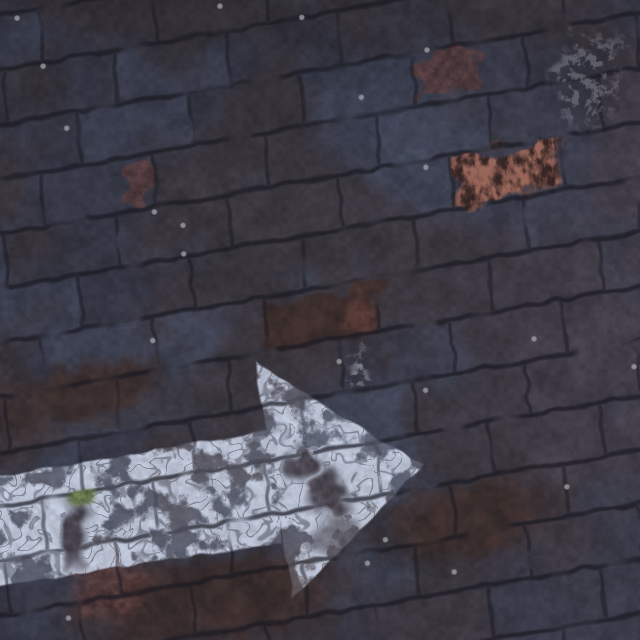
Give the GLSL for this texture, as a three.js fragment shader.

```glsl
varying vec2 vUv;

float hash(vec2 p) {
  return fract(sin(dot(p, vec2(127.1, 311.7))) * 43758.5453);
}

float noise(vec2 p) {
  vec2 i = floor(p), f = fract(p);
  f = f * f * (3.0 - 2.0 * f);
  return mix(mix(hash(i), hash(i + vec2(1, 0)), f.x),
             mix(hash(i + vec2(0, 1)), hash(i + vec2(1, 1)), f.x), f.y);
}

float fbm(vec2 p) {
  float sum = 0.0, amp = 0.5;
  for (int i = 0; i < 5; i++) {
    sum += amp * noise(p);
    p = mat2(1.6, 1.2, -1.2, 1.6) * p + 7.3;
    amp *= 0.5;
  }
  return sum;
}

// Signed distance to the line a-b, positive on its left.
float side(vec2 p, vec2 a, vec2 b) {
  vec2 d = normalize(b - a);
  return dot(p - a, vec2(-d.y, d.x));
}

// Soft elliptical stain, sheared along the courses.
float stain(vec2 p, vec2 center, vec2 radius) {
  vec2 q = p - center;
  q.y -= 0.175 * q.x;
  return 1.0 - smoothstep(0.45, 1.15, length(q / radius));
}

// Stain that fills one brick.
float block(vec2 p, vec2 center, vec2 halfSize) {
  vec2 q = p - center;
  q.y -= 0.175 * q.x;
  q = abs(q) / halfSize;
  return 1.0 - smoothstep(0.82, 1.08, max(q.x, q.y));
}

float arrow(vec2 p) {
  vec2 top = vec2(0.401, 0.430), tip = vec2(0.661, 0.273), low = vec2(0.458, 0.065);
  float head = max(max(side(p, top, tip), side(p, tip, low)), side(p, low, top));
  float shaft = max(side(p, vec2(0.0, 0.255), vec2(0.41, 0.3255)),
                    side(p, vec2(0.44, 0.154), vec2(0.0, 0.086)));
  return min(head, max(shaft, p.x - 0.44));
}

void main() {
  vec2 p = vUv;
  float broad = fbm(p * 7.0 + 3.0);
  float mottle = fbm(p * 32.0);
  float grain = fbm(p * 110.0);
  vec2 warp = vec2(noise(p * 45.0), noise(p * 45.0 + 31.0)) - 0.5;
  vec2 w = p + warp * 0.007;

  // Sloping courses with staggered bricks
  float course = (w.y - 0.175 * w.x - 0.4635) / 0.0853;
  float row = floor(course);
  float along = (w.x + 0.09 * (w.y - 0.55 - 0.0853 * row) - 0.124 - 0.0586 * row) / 0.177;
  vec2 cell = vec2(floor(along), row);
  float bed = abs(fract(course + 0.5) - 0.5) * 0.0853;
  float butt = abs(fract(along + 0.5) - 0.5) * 0.177;
  float joint = max(1.0 - smoothstep(0.001, 0.0065, bed),
                    0.75 * (1.0 - smoothstep(0.001, 0.005, butt)));
  joint *= smoothstep(0.22, 0.6, noise(p * 24.0 + 9.0) + 0.15);

  // Blue-grey stone, warmer and dirtier toward the borders
  vec3 color = mix(vec3(0.195, 0.2, 0.25), vec3(0.25, 0.27, 0.34),
                   0.65 * hash(cell) + 0.35 * stain(p, vec2(0.52, 0.6), vec2(0.4, 0.35)));
  float dirt = smoothstep(0.38, 0.62, broad + 0.16 * (hash(cell + 17.0) - 0.5));
  color = mix(color, vec3(0.215, 0.19, 0.21), dirt * 0.75);
  color = mix(color, vec3(0.29, 0.27, 0.32), 0.5 * smoothstep(0.5, 1.1, p.x) * broad * 1.6);
  color *= 0.72 + 0.33 * mottle + 0.3 * grain;
  color *= 1.0 - 0.12 * smoothstep(0.7, 1.0, p.y);

  // Brown and rust stains
  vec2 s = p + warp * 0.03;
  float brown = max(block(s, vec2(0.505, 0.502), vec2(0.096, 0.043)),
                max(stain(s, vec2(0.14, 0.385), vec2(0.13, 0.065)),
                max(stain(s, vec2(0.73, 0.185), vec2(0.16, 0.07)),
                    stain(s, vec2(0.33, 0.06), vec2(0.25, 0.09)))));
  brown = max(brown, 0.7 * stain(s, vec2(0.01, 0.34), vec2(0.14, 0.08)));
  color = mix(color, mix(vec3(0.13, 0.11, 0.11), vec3(0.33, 0.23, 0.21), mottle * 0.6 + grain * 0.4),
              brown * 0.85);
  float red = max(block(s, vec2(0.7, 0.89), vec2(0.048, 0.035)),
              max(block(s, vec2(0.213, 0.71), vec2(0.018, 0.036)),
              max(stain(s, vec2(0.17, 0.09), vec2(0.075, 0.065)),
                  stain(s, vec2(0.56, 0.508), vec2(0.04, 0.04)))));
  color = mix(color, vec3(0.36, 0.23, 0.22) * (0.6 + 0.8 * grain), red * 0.65);
  float rust = block(s, vec2(0.793, 0.729), vec2(0.086, 0.038));
  color = mix(color, mix(vec3(0.2, 0.13, 0.12), vec3(0.64, 0.42, 0.36),
              smoothstep(0.25, 0.68, fbm(p * vec2(95.0, 60.0)))), rust * 0.9);
  color = mix(color, vec3(0.1, 0.1, 0.13), joint * 0.7);

  // Pale lichen and scattered chips
  float lichen = max(stain(s, vec2(0.562, 0.428), vec2(0.025, 0.035)),
                     0.6 * stain(s, vec2(0.92, 0.88), vec2(0.07, 0.08)));
  color = mix(color, vec3(0.46, 0.47, 0.5), lichen * smoothstep(0.45, 0.65, grain));
  vec2 chipCell = floor(p * 22.0);
  vec2 chip = fract(p * 22.0) - 0.2 - 0.6 * vec2(hash(chipCell + 5.0), hash(chipCell + 8.0));
  float chipMask = step(0.95, hash(chipCell + 2.0)) * (1.0 - smoothstep(0.05, 0.13, length(chip)));
  color = mix(color, vec3(0.62, 0.62, 0.64), chipMask * 0.8);

  // Worn white paint
  float d = arrow(p + warp * 0.006);
  float paint = 1.0 - smoothstep(-0.002, 0.003, d);
  float crack = 1.0 - smoothstep(0.02, 0.11, abs(noise(p * 75.0 + warp * 2.0) - 0.5));
  float scuff = smoothstep(0.53, 0.68, mottle + 0.14 * smoothstep(-0.035, 0.0, d));
  float soil = max(stain(s, vec2(0.475, 0.275), vec2(0.026, 0.045)),
               max(stain(s, vec2(0.515, 0.225), vec2(0.035, 0.04)),
               max(stain(s, vec2(0.115, 0.165), vec2(0.032, 0.055)),
                   0.6 * stain(s, vec2(0.52, 0.165), vec2(0.05, 0.04)))));
  float wear = max(max(crack * 0.42, scuff * 0.75), max(joint * 0.75, soil * 0.92));
  color = mix(color, vec3(0.28, 0.25, 0.28) * (0.6 + 0.8 * grain), soil * paint * 0.7);
  color = mix(color, vec3(0.73, 0.76, 0.83) * (0.87 + 0.25 * grain), paint * (1.0 - wear));

  // Small tuft of weed
  float weed = stain(p + warp * 0.02, vec2(0.132, 0.222), vec2(0.024, 0.021));
  color = mix(color, vec3(0.39, 0.45, 0.27) * (0.6 + 0.8 * grain), weed * 0.9);

  gl_FragColor = vec4(color, 1.0);
}
```
